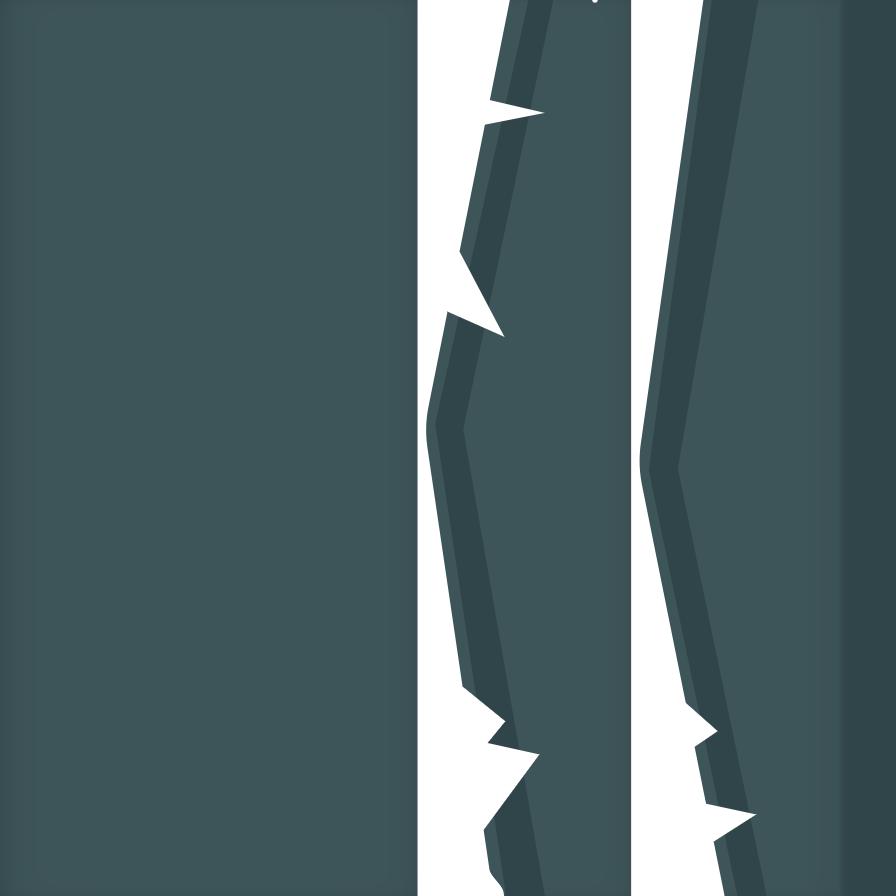
Write a Shadertoy shader that draws this background.

```glsl
const vec3 SLATE = vec3(0.24, 0.33, 0.35);
const vec3 SHADE = vec3(0.19, 0.27, 0.29);

// Each splinter: tip, upper base, lower base
const vec2 splinters[18] = vec2[18](
    vec2(0.608, 0.874), vec2(0.548, 0.888), vec2(0.542, 0.861),
    vec2(0.563, 0.624), vec2(0.513, 0.719), vec2(0.500, 0.652),
    vec2(0.564, 0.195), vec2(0.516, 0.234), vec2(0.523, 0.145),
    vec2(0.602, 0.158), vec2(0.516, 0.177), vec2(0.540, 0.074),
    vec2(0.801, 0.184), vec2(0.766, 0.215), vec2(0.776, 0.167),
    vec2(0.844, 0.091), vec2(0.788, 0.103), vec2(0.797, 0.061));

float fill(float d) {
    float pixel = 1.0 / min(iResolution.x, iResolution.y);
    return clamp(0.5 - d / pixel, 0.0, 1.0);
}

float smoothMax(float a, float b, float k) {
    float h = max(k - abs(a - b), 0.0) / k;
    return max(a, b) + h * h * k * 0.25;
}

// Bent line: x position at height y, with separate slopes above and below
float bend(float y, vec2 corner, float above, float below) {
    return corner.x + max(above * (y - corner.y), below * (corner.y - y));
}

float between(float x, float left, float right) {
    return max(left - x, x - right);
}

float halfPlane(vec2 p, vec2 a, vec2 b) {
    vec2 e = normalize(b - a);
    return dot(p - a, vec2(-e.y, e.x));
}

// The base is pushed back along its sides so it merges with the gap
float splinter(vec2 p, vec2 tip, vec2 upper, vec2 lower) {
    upper = mix(tip, upper, 1.2);
    lower = mix(tip, lower, 1.2);
    return max(halfPlane(p, upper, tip),
           max(halfPlane(p, tip, lower), halfPlane(p, lower, upper)));
}

// Soft darkening just left of a panel border
float borderShade(float x, float border) {
    return x < border ? exp((x - border) / 0.014) : 0.0;
}

void mainImage(out vec4 fragColor, in vec2 fragCoord) {
    vec2 p = fragCoord / iResolution.xy;

    // Panel borders and the dark right side
    float shade = 0.55 * exp(-p.x / 0.016);
    shade += 0.4 * borderShade(p.x, 0.466) + 0.3 * borderShade(p.x, 0.7044);
    shade += 0.2 * exp(-min(p.y, 1.0 - p.y) / 0.006);
    shade += 0.15 * smoothstep(0.89, 0.93, p.x);
    shade = max(shade, smoothstep(0.932, 0.945, p.x));

    // Dark bent bands beside the gaps
    float band = between(p.x, bend(p.y, vec2(0.4857, 0.527), 0.22, 0.15),
                              bend(p.y, vec2(0.517, 0.521), 0.21, 0.175));
    band = min(band, between(p.x, bend(p.y, vec2(0.724, 0.475), 0.134, 0.208),
                                  bend(p.y, vec2(0.7565, 0.477), 0.172, 0.208)));
    shade = max(shade, fill(band));
    vec3 color = mix(SLATE, SHADE, min(shade, 1.0));

    // White gaps with rounded bends and a curl at the foot
    float firstEdge = smoothMax(0.369 + 0.2 * p.y, 0.5506 - 0.147 * p.y, 0.008);
    firstEdge += 0.012 * (1.0 - smoothstep(0.004, 0.03, p.y));
    float secondEdge = smoothMax(0.644 + 0.141 * p.y, 0.8087 - 0.201 * p.y, 0.008);
    float gap = min(between(p.x, 0.466, firstEdge),
                    between(p.x, 0.7044, secondEdge));

    // Splinters cut into the bands
    for (int i = 0; i < 18; i += 3)
        gap = min(gap, splinter(p, splinters[i], splinters[i + 1], splinters[i + 2]));

    // Speck at the upper rim
    gap = min(gap, length(p - vec2(0.664, 1.0)) - 0.003);

    fragColor = vec4(mix(color, vec3(1.0), fill(gap)), 1.0);
}
```
